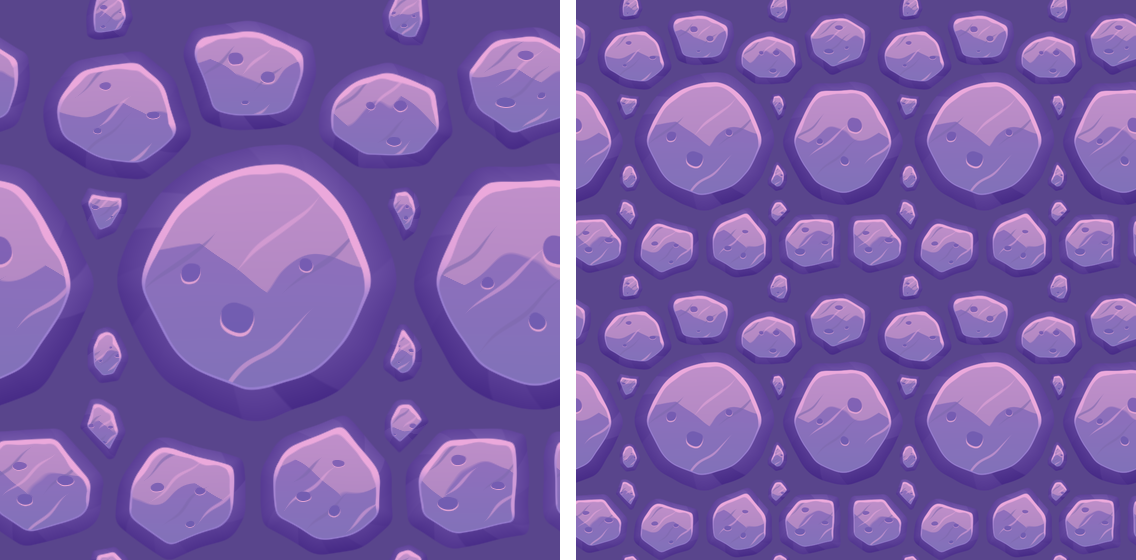
Left, the tile; right, the same tile 2 across and 2 down.
Reproduce this texture procedurally as a WebGL 2 fragment shader.

```glsl
#version 300 es
precision highp float;

#define STONES 18
#define MORTAR vec3(.35, .27, .55)
#define RIM_DARK vec3(.28, .17, .53)
#define RIM_LIGHT vec3(.46, .35, .67)
#define VIOLET vec3(.53, .44, .73)
#define BLUSH vec3(.73, .55, .78)
#define HIGHLIGHT vec3(.92, .66, .86)
#define GAP .026
#define WOBBLE .006
#define SPLIT .08

uniform vec2 u_resolution;
out vec4 fragColor;

const float TAU = 6.2831853;

struct Stone { vec2 center; float radius; vec2 stretch; };

vec2 hash2(vec2 p) {
  vec3 q = fract((p.xyx + 7.) * vec3(.1031, .1030, .0973));
  q += dot(q, q.yzx + 33.33);
  return fract((q.xx + q.yz) * q.zy);
}

float corner(vec2 cell, vec2 offset, float period) {
  float a = TAU * hash2(mod(cell, period)).x;
  return dot(vec2(cos(a), sin(a)), offset);
}

// Gradient noise that wraps after a whole number of cells
float noise(vec2 p, float period) {
  vec2 i = floor(p), f = p - i, u = f * f * f * (f * (f * 6. - 15.) + 10.), e = vec2(1, 0);
  return mix(mix(corner(i, f, period), corner(i + e, f - e, period), u.x),
             mix(corner(i + e.yx, f - e.yx, period), corner(i + 1., f - 1., period), u.x), u.y);
}

vec2 wrap(vec2 d) { return d - floor(d + .5); }

float inside(float d) { return clamp(.5 - d * u_resolution.y / 1.5, 0., 1.); }

// Two boulders, two staggered rows of cobbles, pebbles in the spaces left
Stone makeStone(int i) {
  vec2 h = hash2(vec2(i, 17)) - .5;
  if (i < 2) {
    float k = float(i);
    return Stone(vec2(.46 + .49 * k, .5 - .01 * k), .25 - .04 * k, vec2(1., 1. - .15 * k));
  }
  if (i < 10) {
    float col = float((i - 2) % 4);
    vec2 c = i < 6 ? vec2(.2 + .25 * col, .8 + .07 * mod(col, 2.)) : vec2(.08 + .25 * col, .125);
    return Stone(c + .03 * h, .115 + .02 * h.x, vec2(.9, 1.1));
  }
  int k = i - 10;
  vec2 c = vec2(.185 + .54 * float(k % 2), vec4(.23, .37, .63, .97)[k / 2]);
  return Stone(c + .02 * h, .044 + .02 * h.y, vec2(1.15, .85));
}

// Rounded maximum that also blends the facet normal
void cut(inout float sd, inout vec2 normal, float e, vec2 n, float k) {
  float h = clamp(.5 + .5 * (e - sd) / k, 0., 1.);
  sd = mix(sd, e, h) + k * h * (1. - h);
  normal = mix(normal, n, h);
}

vec3 faceColor(vec2 q, float r, float seed) {
  // Pale upper part over a violet lower part, with a jagged border
  float saw = fract(q.x * .65 + q.y * .5 + seed * .37);
  float level = q.y - SPLIT - .4 * noise(q * 1.4 + seed * 5., 64.) - .35 * (min(saw, 6. * (1. - saw)) - .4);
  vec3 low = VIOLET + vec3(.05, -.01, .01) * clamp(q.y + .3, -.8, 1.);
  vec3 high = BLUSH + vec3(.06, .03, .03) * (q.y - .45);
  vec3 col = mix(low, high, inside(-level * r));

  // Tapered diagonal scratches
  vec2 s = vec2(dot(q, vec2(.76, .65)), dot(q, vec2(-.65, .76)));
  for (int k = 0; k < 4; k++) {
    vec2 h = hash2(vec2(seed * 3. + 40., k));
    float along = (s.x - h.x + .5) / (.25 + .3 * h.y);
    float across = s.y - (float(k) - 1.5) * .35 - .2 * (h.y - .5) - .02 * sin(s.x * 9.);
    float width = (.012 + .0015 / r) * (1. - along * along);
    vec3 tint = k % 2 == 0 ? mix(col, HIGHLIGHT, .5) : mix(col, VIOLET * .93, .6);
    col = mix(col, tint, inside((abs(across) - width) * r));
  }

  // Craters with a lit lower lip
  for (int k = 0; k < 3; k++) {
    vec2 h = hash2(vec2(seed + 9., k * 5 + 3));
    float a = TAU * (float(k) + .5 * h.x + seed * .29) / 3.;
    float size = .05 + .12 * h.y;
    vec2 d = q - (.3 + .2 * h.x) * vec2(cos(a), sin(a));
    d.y *= r > .15 ? 1.05 : 1.2 + .7 * h.x;
    d += .02 * noise(q * 7. + seed, 64.);
    float lip = length(d + vec2(0., .2 * size)) - size * 1.03;
    col = mix(col, HIGHLIGHT * .96, inside(lip * r));
    col = mix(col, mix(low, high, .25 * inside(-level * r)) * vec3(.84, .83, .95), inside((length(d) - size) * r));
  }
  return col;
}

void main() {
  vec2 p = gl_FragCoord.xy / u_resolution;
  p += WOBBLE * vec2(noise(p * 12., 12.), noise(p * 12. + 5., 12.));

  // Stone that owns this point
  int owner = 0;
  float best = 9.;
  for (int i = 0; i < STONES; i++) {
    Stone s = makeStone(i);
    vec2 d = wrap(p - s.center);
    float power = dot(d, d) - s.radius * s.radius;
    if (power < best) { best = power; owner = i; }
  }
  Stone stone = makeStone(owner);
  float r = stone.radius, seed = float(owner), sd = -1.;
  vec2 o = wrap(p - stone.center), q = o / r, normal = vec2(0);

  // Outline: own polygon, trimmed by the neighbours
  for (int k = 0; k < 8; k++) {
    vec2 h = hash2(vec2(seed, k + 60));
    float a = TAU * (float(k) + .6 * h.x) / 8.;
    vec2 dir = vec2(cos(a), sin(a)) * stone.stretch;
    float len = length(dir);
    cut(sd, normal, (dot(o, dir) - r * (.93 + .17 * h.y)) / len, dir / len, .1 * r);
  }
  for (int j = 0; j < STONES; j++) {
    if (j == owner) continue;
    Stone s = makeStone(j);
    vec2 d = wrap(p - s.center), v = o - d;
    float len = length(v);
    float e = (dot(o, o) - r * r - dot(d, d) + s.radius * s.radius) / (2. * len);
    cut(sd, normal, e + .5 * GAP, v / len, .1 * r);
  }

  // Chipped rim
  float rim = (.15 * r + .005) * (1. - .25 * q.y);
  float depth = clamp(-sd / rim, 0., 1.);
  float lit = .5 + .5 * normal.y;
  float count = floor(8. + r * 36.);
  float turn = (atan(o.y, o.x) / TAU + .5) * count + .35 * depth;
  float id = floor(turn);
  float chip = mix(hash2(vec2(mod(id, count), seed)).x, hash2(vec2(mod(id + 1., count), seed)).x,
                   smoothstep(.92, 1., turn - id));
  float tone = .08 + .55 * lit + .28 * depth + .28 * (chip - .5);
  vec3 col = mix(MORTAR, mix(RIM_DARK, RIM_LIGHT, clamp(tone, 0., 1.)), inside(sd));

  // Top face with a bright bevel on its upper edges
  float face = sd + rim;
  float glow = smoothstep(-.45, .55, normal.y + .15 * normal.x);
  float bevel = (.012 * r + .001) + (.028 * r + .003) * glow * (1. + noise(q * 3. + seed, 64.));
  vec3 top = faceColor(q, r, seed);
  top = mix(top, mix(VIOLET * 1.12, HIGHLIGHT, glow), inside(-face - bevel));
  col = mix(col, top, inside(face));

  fragColor = vec4(col, 1.);
}
```
